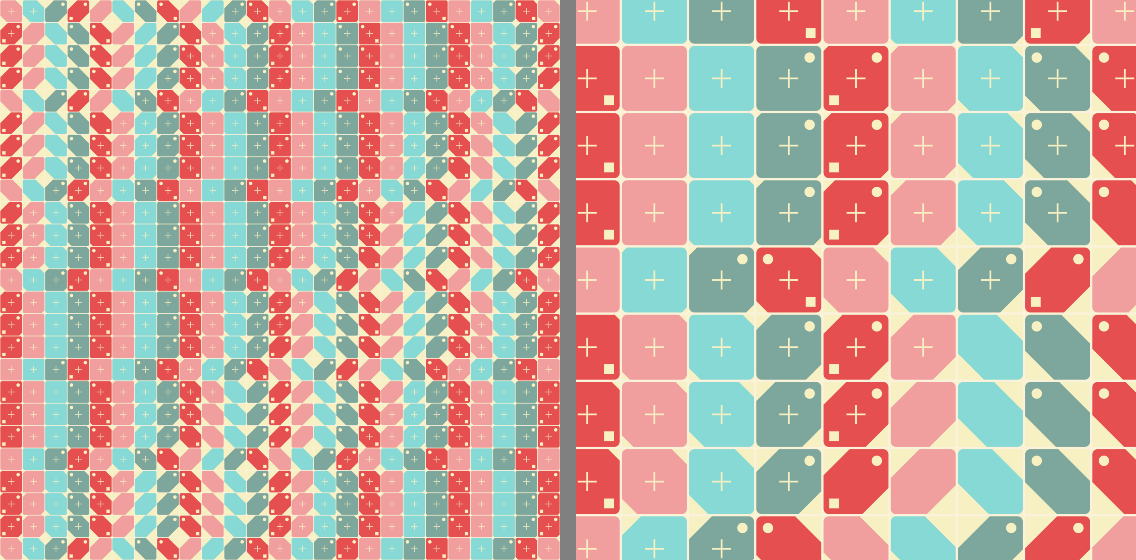
Left: the whole. Right: its middle third, enlarged.
Give the GLSL for this pattern, as a Shadertoy shader.

```glsl
// Zigzag grid of tiles whose opposite corners are clipped by a diagonal wave.

const float TILES = 25.0;

float roundedBox(vec2 p, float halfSize, float radius) {
    vec2 q = abs(p) - halfSize + radius;
    return length(max(q, 0.0)) + min(max(q.x, q.y), 0.0) - radius;
}

float plusSign(vec2 p, float arm, float halfWidth) {
    p = abs(p);
    return max(max(p.x, p.y) - arm, min(p.x, p.y) - halfWidth);
}

vec3 tileColor(float index) {
    vec3 pink = vec3(0.94, 0.62, 0.62);
    vec3 cyan = vec3(0.53, 0.85, 0.84);
    vec3 sage = vec3(0.49, 0.65, 0.61);
    vec3 red = vec3(0.90, 0.31, 0.31);
    return index < 0.5 ? pink : index < 1.5 ? cyan : index < 2.5 ? sage : red;
}

void mainImage(out vec4 fragColor, in vec2 fragCoord) {
    vec2 grid = fragCoord / iResolution.y * TILES;
    float pixel = TILES / iResolution.y;
    vec2 p = fract(grid) - 0.5;
    float column = floor(grid.x);
    float row = TILES - 1.0 - floor(grid.y);

    // Every fourth row reverses the zigzag and shifts the colours
    bool turnRow = mod(row, 4.0) < 0.5;
    bool rising = (mod(column + 1.0, 6.0) < 2.5) != turnRow;
    float index = mod(column + (turnRow ? 0.0 : 3.0), 4.0);
    vec2 m = vec2(rising ? p.x : -p.x, p.y);

    // Corner cut swells along diagonal bands
    float cut = 0.28 + 0.23 * cos(6.28319 * (column + row - 5.6) / 25.0);
    float clipped = (abs(m.x - m.y) - 1.0 + cut) * 0.7071;
    float tile = max(roundedBox(p, 0.483, 0.08), clipped);

    // Cream ground with pale grid lines
    vec3 cream = vec3(0.97, 0.94, 0.76);
    float seam = 0.5 - max(abs(p.x), abs(p.y)) - 0.017;
    vec3 color = mix(cream, vec3(0.98, 0.95, 0.86), smoothstep(0.5, -0.5, seam / pixel));
    color = mix(color, tileColor(index), smoothstep(0.5, -0.5, tile / pixel));

    // Plus on mildly cut tiles, dot on sage and red, square on red
    float mark = 1.0;
    if (cut < 0.385) mark = plusSign(p, 0.14, 0.013);
    if (index > 1.5) mark = min(mark, length(m - 0.31) - 0.077);
    if (index > 2.5) mark = min(mark, roundedBox(m + 0.325, 0.073, 0.0));
    color = mix(color, cream, smoothstep(0.5, -0.5, mark / pixel));

    fragColor = vec4(color, 1.0);
}
```
